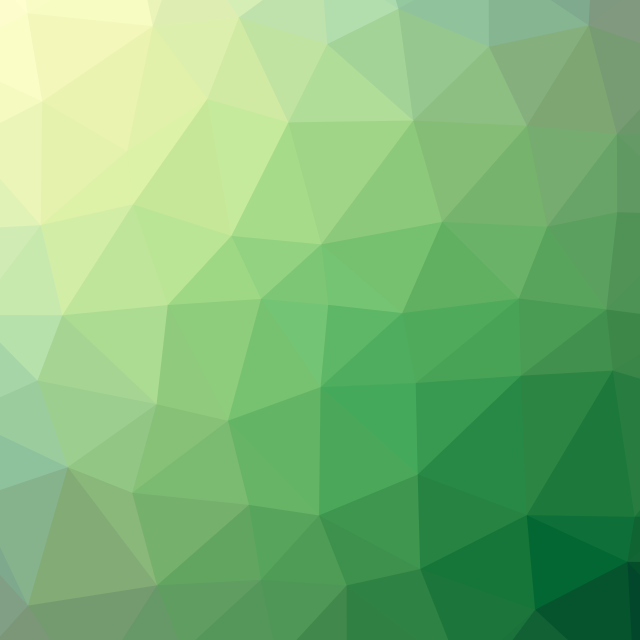
A Shadertoy shader for this background:

```glsl
// Low-poly backdrop: a jittered lattice of nodes is split into flat triangles.
// Each facet takes one colour from a diagonal cream-to-forest gradient that
// greys towards the two side corners; facet edges are blended by coverage.

#define CELL vec2(0.147, 0.143)    // lattice spacing
#define ORIGIN vec2(0.085, 0.090)  // position of node (0, 0)
#define JITTER 0.64                // full node scatter, in cells
#define LEAN_LOW 0.20              // sideways drift of the bottom rows, in cells
#define LEAN_HIGH -0.35            // sideways drift of the top rows, in cells
#define FACET_VARIATION 0.03       // brightness spread between facets
#define SEED 17

// Integer hash giving two values in 0..1
vec2 hash2(ivec2 id) {
    uvec2 v = uvec2(id + SEED) * 1664525u + 1013904223u;
    v.x += v.y * 1664525u;
    v.y += v.x * 1664525u;
    v ^= v >> 16u;
    v.x += v.y * 1664525u;
    v.y += v.x * 1664525u;
    v ^= v >> 16u;
    return vec2(v & 65535u) / 65535.0;
}

float cross2(vec2 a, vec2 b) { return a.x * b.y - a.y * b.x; }

// Scattered lattice node in canvas units
vec2 node(ivec2 id) {
    vec2 p = ORIGIN + CELL * (vec2(id) + JITTER * (hash2(id) - 0.5));
    float lean = mix(LEAN_LOW, LEAN_HIGH, clamp(p.y, 0.0, 1.0));
    p.x += CELL.x * lean * sin(3.14159 * clamp(p.x, 0.0, 1.0));
    return p;
}

// Colour along the main diagonal, from top left (0) to bottom right (1)
vec3 diagonalRamp(float t) {
    vec3 stops[9] = vec3[9](
        vec3(1.00, 1.00, 0.82), vec3(0.95, 0.97, 0.72), vec3(0.84, 0.93, 0.63),
        vec3(0.64, 0.86, 0.54), vec3(0.42, 0.75, 0.44), vec3(0.25, 0.65, 0.35),
        vec3(0.13, 0.51, 0.26), vec3(0.02, 0.42, 0.21), vec3(0.00, 0.27, 0.16));
    float x = clamp(t, 0.0, 1.0) * 8.0;
    int i = min(int(x), 7);
    return mix(stops[i], stops[i + 1], x - float(i));
}

// Gradient field: diagonal ramp, tinted away from the diagonal
vec3 gradient(vec2 p) {
    p = clamp(p, 0.0, 1.0);
    float along = 0.5 * (p.x + 1.0 - p.y);
    float side = abs(p.x + p.y - 1.0);
    vec3 paleSide = vec3(0.31, 0.67, 0.78);
    vec3 greySide = vec3(0.50, 0.59, 0.49);
    vec3 darkSide = vec3(0.29, 0.48, 0.37);
    vec3 tint = mix(paleSide, greySide, clamp(4.0 * along - 1.0, 0.0, 1.0));
    tint = mix(tint, darkSide, clamp(4.0 * along - 2.0, 0.0, 1.0));
    vec3 warmth = vec3(0.28, 0.16, 0.0) * side * (1.0 - side);
    return mix(diagonalRamp(along), tint, pow(side, 1.5)) + warmth;
}

// Signed distance to the line a-b, positive on its left
float edgeDistance(vec2 p, vec2 a, vec2 b) {
    return cross2(normalize(b - a), p - a);
}

// Flat facet colour in rgb, premultiplied by its coverage in a
vec4 facet(vec2 p, vec2 a, vec2 b, vec2 c, float shade, float pixel) {
    float inside = min(edgeDistance(p, a, b),
                   min(edgeDistance(p, b, c), edgeDistance(p, c, a)));
    float coverage = clamp(inside / pixel + 0.5, 0.0, 1.0);
    vec3 colour = gradient((a + b + c) / 3.0) + FACET_VARIATION * (shade - 0.5);
    return vec4(colour, 1.0) * coverage;
}

// True when the diagonal a-c lies within the quad a, b, c, d
bool splits(vec2 a, vec2 b, vec2 c, vec2 d) {
    return cross2(c - a, b - a) * cross2(c - a, d - a) < 0.0;
}

void mainImage(out vec4 fragColor, in vec2 fragCoord) {
    vec2 uv = fragCoord / iResolution.xy;
    float pixel = 1.0 / min(iResolution.x, iResolution.y);
    ivec2 home = ivec2(floor((uv - ORIGIN) / CELL));
    vec4 sum = vec4(0.0);

    // Gather the facets of the surrounding cells
    for (int j = -1; j <= 1; j++)
    for (int i = -1; i <= 1; i++) {
        ivec2 id = home + ivec2(i, j);
        vec2 a = node(id), b = node(id + ivec2(1, 0));
        vec2 c = node(id + ivec2(1, 1)), d = node(id + ivec2(0, 1));
        vec2 shade = hash2(id + 91);

        // Cut along the shorter diagonal that stays inside the quad
        bool shorter = distance(a, c) < distance(b, d);
        bool cutAC = splits(a, b, c, d) && (shorter || !splits(b, c, d, a));
        if (cutAC) {
            sum += facet(uv, a, b, c, shade.x, pixel);
            sum += facet(uv, a, c, d, shade.y, pixel);
        } else {
            sum += facet(uv, a, b, d, shade.x, pixel);
            sum += facet(uv, b, c, d, shade.y, pixel);
        }
    }
    fragColor = vec4(clamp(sum.rgb / max(sum.a, 0.001), 0.0, 1.0), 1.0);
}
```
